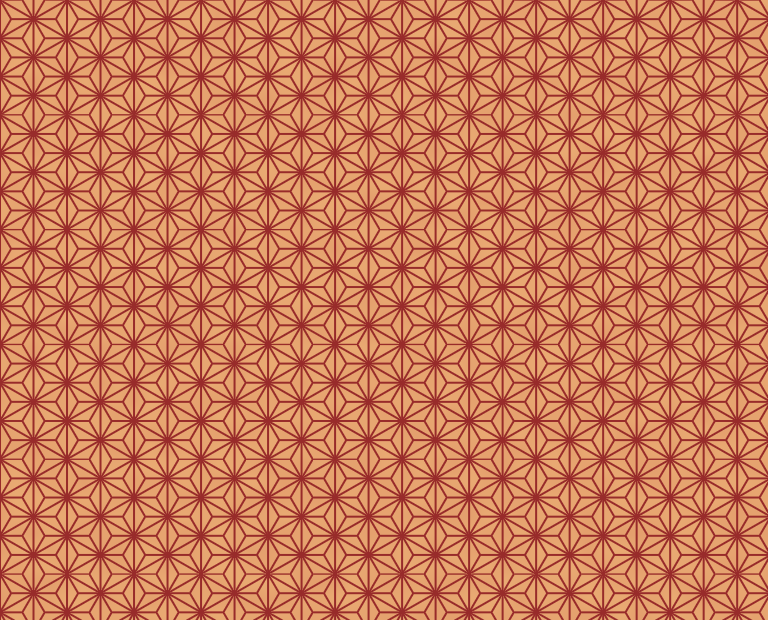
Give the GLSL for this pattern, as a Shadertoy shader.

```glsl
// Asanoha (hemp leaf) lattice: twelve-spoked stars on a triangular grid.
// Each point is moved to its nearest star, then its angle is folded so that
// one spoke stands for all twelve; a soft noise mottles the ground.

const float COLUMNS = 22.92;      // star columns across the canvas
const float ROWS = 16.2;          // stars down one column
const float LINE_WIDTH = 0.052;   // in units of the star spacing
const float SEAM_ROWS = 3.0;      // every so many rows the level spokes thin
const float SEAM_THINNING = 0.68;
const float MOTTLE_SCALE = 2.3;
const vec3 GROUND_DARK = vec3(0.893, 0.625, 0.428);
const vec3 GROUND_LIGHT = vec3(0.914, 0.668, 0.450);
const vec3 INK = vec3(0.595, 0.170, 0.165);

const float PI = 3.14159;
const float SECTOR = PI / 6.0;
const vec2 CELL = vec2(1.73205, 1.0);

float hash(vec2 p) {
    return fract(sin(dot(p, vec2(127.1, 311.7))) * 43758.5453);
}

float valueNoise(vec2 p) {
    vec2 i = floor(p), f = fract(p);
    f = f * f * (3.0 - 2.0 * f);
    return mix(mix(hash(i), hash(i + vec2(1, 0)), f.x),
               mix(hash(i + vec2(0, 1)), hash(i + vec2(1, 1)), f.x), f.y);
}

// Centre of the nearest star, from two interleaved rectangular grids.
vec2 nearestStar(vec2 p) {
    vec2 a = CELL * floor(p / CELL + 0.5);
    vec2 b = CELL * (floor(p / CELL) + 0.5);
    return distance(p, a) < distance(p, b) ? a : b;
}

void mainImage(out vec4 fragColor, in vec2 fragCoord) {
    // Lattice coordinates, measured from the top left corner
    vec2 uv = fragCoord / iResolution.xy;
    vec2 p = vec2(uv.x * COLUMNS * CELL.x * 0.5, (1.0 - uv.y) * ROWS);
    float pixel = ROWS / iResolution.y;

    // Distance to the closest of the twelve spokes
    vec2 star = nearestStar(p);
    vec2 local = p - star;
    float angle = atan(local.y, local.x + 1e-6);
    float spoke = floor(angle / SECTOR + 0.5);
    float d = length(local) * abs(sin(angle - spoke * SECTOR));

    // Level spokes are finer on the seam rows
    bool level = mod(spoke + 0.5, 6.0) < 1.0;
    bool seam = abs(mod(star.y + 0.25, SEAM_ROWS) - 0.25) < 0.1;
    float width = LINE_WIDTH * (level && seam ? SEAM_THINNING : 1.0);

    // Ink over the mottled ground
    float ink = clamp(0.5 + (0.5 * width - d) / pixel, 0.0, 1.0);
    vec3 ground = mix(GROUND_DARK, GROUND_LIGHT, valueNoise(p * MOTTLE_SCALE));
    fragColor = vec4(mix(ground, INK, ink), 1.0);
}
```
